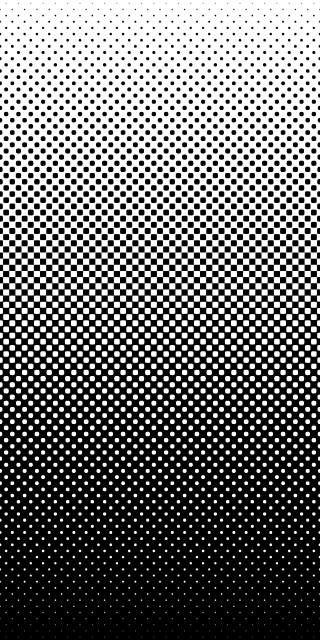
This background is drawn by a WebGL 1 fragment shader. Its source:

```glsl
precision highp float;
// Halftone gradient from white (top) to black (bottom): a checkerboard screen of
// round dots that swell into squares at mid tone, then invert to shrinking white
// dots. A cosine spot function is compared with a height-dependent threshold.
uniform vec2 u_resolution;

const float PI = 3.14159265;
const float CELLS_ACROSS = 52.0;   // screen cells over the canvas width
const float ROW_OFFSET = 0.53;     // first row centre below the top, in cells
const float MID_TONE = 0.425;      // depth of the even checkerboard
const float SHADOW_CURVE = 1.4;    // how fast the white dots fade out
const int SAMPLES = 4;             // antialiasing samples per axis

// Positive on ink sites, negative on paper sites, zero along the cell borders.
float spotFunction(vec2 cell) {
  return -cos(PI * cell.x) * cos(PI * cell.y);
}

// Spot height that encloses the given share (0..1) of one cell.
float heightForShare(float share) {
  return pow(max(1.0 - share, 0.0), 0.5 * PI);
}

// Ink threshold: 1 at the top, 0 at mid tone, -1 at the bottom.
float inkThreshold(float depth) {
  if (depth < MID_TONE) {
    return heightForShare(clamp(depth / MID_TONE, 0.0, 1.0));
  }
  float remaining = clamp((1.0 - depth) / (1.0 - MID_TONE), 0.0, 1.0);
  return -heightForShare(pow(remaining, SHADOW_CURVE));
}

// Paper brightness at a pixel position, softened over the given spot height.
float halftone(vec2 pixel, vec2 resolution, float softness) {
  vec2 fromTop = vec2(pixel.x, resolution.y - pixel.y);
  vec2 cell = fromTop / resolution.x * CELLS_ACROSS - vec2(0.0, ROW_OFFSET);
  float ink = spotFunction(cell) - inkThreshold(fromTop.y / resolution.y);
  return 1.0 - smoothstep(-softness, softness, ink);
}

void main() {
  float grid = float(SAMPLES);
  float softness = 0.5 * PI * CELLS_ACROSS / (u_resolution.x * grid);

  // Average a regular grid of samples inside the pixel.
  float brightness = 0.0;
  for (int j = 0; j < SAMPLES; j++) {
    for (int i = 0; i < SAMPLES; i++) {
      vec2 shift = (vec2(float(i), float(j)) + 0.5) / grid - 0.5;
      brightness += halftone(gl_FragCoord.xy + shift, u_resolution, softness);
    }
  }
  gl_FragColor = vec4(vec3(brightness / (grid * grid)), 1.0);
}
```
